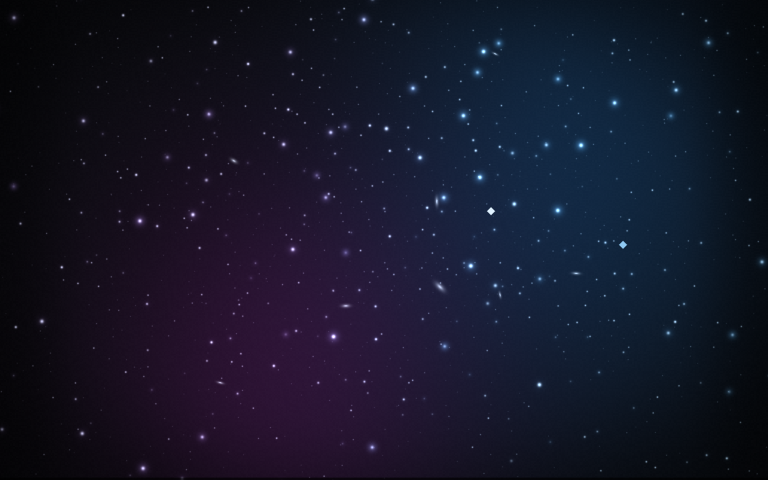
A Shadertoy shader for this background:

```glsl
// Deep-space field: two soft nebula glows (violet and blue) on near-black,
// covered by jittered grid layers of stars, a few diamond-shaped stars
// and small tilted galaxies. Lengths are in canvas heights.

const vec3  SPACE_COLOR  = vec3(0.040, 0.044, 0.060);
const vec3  VIOLET_GLOW  = vec3(0.135, 0.026, 0.135);
const vec3  BLUE_GLOW    = vec3(0.024, 0.115, 0.198);
const vec2  VIOLET_POS   = vec2(0.60, 0.25);
const vec2  VIOLET_SIZE  = vec2(0.40, 0.45);
const vec2  BLUE_POS     = vec2(1.19, 0.65);
const vec2  BLUE_SIZE    = vec2(0.44, 0.54);
const vec3  STAR_COLOR   = vec3(0.88, 0.95, 1.00);
const vec3  HALO_VIOLET  = vec3(0.62, 0.48, 0.85);
const vec3  HALO_BLUE    = vec3(0.35, 0.68, 0.92);
const vec2  CLUSTER_POS  = vec2(0.86, 0.54);
const float GRAIN_SIZE   = 0.0031;
const float GRAIN_AMOUNT = 0.010;
const int   GALAXIES     = 8;
const int   DIAMONDS     = 2;

float hash(vec2 p) {
    return fract(sin(dot(p, vec2(127.1, 311.7))) * 43758.5);
}

vec2 hash2(vec2 p) {
    return vec2(hash(p), hash(p + 41.3));
}

// Elliptical Gaussian falloff.
float glow(vec2 offset, vec2 size) {
    vec2 q = offset / size;
    return exp(-dot(q, q));
}

// Stars gather around the middle and thin out towards the edges.
float starDensity(vec2 p) {
    return 0.32 + 0.68 * glow(p - CLUSTER_POS, vec2(0.55, 0.42));
}

// One layer of scattered stars: x is the core light, y the halo light.
vec2 starLayer(vec2 p, float cell, float chance, float radius, float contrast, float seed) {
    vec2 light = vec2(0.0);
    vec2 base = floor(p / cell);
    for (int j = -1; j <= 1; j++) {
        for (int i = -1; i <= 1; i++) {
            vec2 id = base + vec2(i, j);
            vec2 key = id + seed;
            if (hash(key + 7.7) > chance * starDensity((id + 0.5) * cell)) continue;
            vec2 offset = p - (id + hash2(key)) * cell;
            float power = pow(hash(key + 19.1), contrast);
            float size = radius * (0.8 + 0.4 * power);
            light.x += (0.15 + 1.05 * power) * glow(offset, vec2(size));
            light.y += hash(key + 63.5) * glow(offset, vec2(size * 2.8));
        }
    }
    return light;
}

// Tilted ellipses; later ones are smaller and lie farther out.
float galaxies(vec2 p) {
    float light = 0.0;
    for (int i = 0; i < GALAXIES; i++) {
        float rank = float(i) / float(GALAXIES);
        vec2 key = vec2(float(i) + 3.0, 17.0);
        vec2 spread = vec2(1.7, 1.1) * (0.15 + 0.85 * rank);
        vec2 offset = p - vec2(0.83, 0.45) - (hash2(key) - 0.5) * spread;
        float angle = -0.75 + 1.6 * (hash(key + 5.0) - 0.5) * step(0.1, rank);
        float c = cos(angle), s = sin(angle);
        vec2 q = vec2(c * offset.x + s * offset.y, c * offset.y - s * offset.x);
        float reach = mix(0.0125, 0.0055, sqrt(rank));
        float width = reach * mix(0.30, 0.55, hash(key + 9.0));
        light += 0.55 * glow(q, vec2(reach, width));
        light += 0.45 * glow(q, vec2(reach, width) * 0.45);
    }
    return light;
}

void mainImage(out vec4 fragColor, in vec2 fragCoord) {
    vec2 p = fragCoord / iResolution.y;
    vec2 uv = fragCoord / iResolution.xy;
    float pixel = 1.0 / iResolution.y;

    // Nebula background with darkened borders
    vec3 color = SPACE_COLOR;
    color += VIOLET_GLOW * glow(p - VIOLET_POS, VIOLET_SIZE);
    color += BLUE_GLOW * glow(p - BLUE_POS, BLUE_SIZE);
    vec2 edge = 2.0 * uv - 1.0;
    float vignette = 1.0 - 0.42 * smoothstep(0.55, 1.75, dot(edge, edge));
    vignette *= 1.0 - 0.35 * smoothstep(0.75, 1.0, abs(edge.x));
    color *= vignette;
    color += GRAIN_AMOUNT * (hash(floor(p / GRAIN_SIZE)) - 0.5);

    // Dust, small stars and bright stars with halos
    vec3 haloColor = mix(HALO_VIOLET, HALO_BLUE, smoothstep(0.35, 0.65, uv.x));
    vec2 dust   = starLayer(p, 0.022, 0.50, 0.0017, 3.5, 11.0);
    vec2 small  = starLayer(p, 0.050, 0.50, 0.0023, 1.8, 53.0);
    vec2 bright = starLayer(p, 0.100, 0.55, 0.0033, 0.8, 97.0);
    float core = 0.55 * dust.x + 0.85 * small.x + 0.90 * bright.x;
    float halo = 0.08 * small.y + 0.38 * bright.y;
    vec3 starTint = mix(STAR_COLOR, haloColor, 0.25);
    color += (starTint * core + haloColor * halo) * mix(0.45, 1.0, vignette);

    // Galaxies
    color += STAR_COLOR * 0.75 * galaxies(p) * vignette;

    // Diamond-shaped stars
    for (int i = 0; i < DIAMONDS; i++) {
        float n = float(i);
        vec2 q = abs(p - vec2(1.023 + 0.275 * n, 0.56 - 0.07 * n));
        float shape = 1.0 - smoothstep(-pixel, pixel, q.x + q.y - 0.0085);
        color = mix(color, mix(STAR_COLOR, HALO_BLUE, 0.6 * n), shape);
    }

    // Dark strip along the lower border
    color *= mix(0.35, 1.0, smoothstep(0.004, 0.004 + pixel, p.y));
    fragColor = vec4(clamp(color, 0.0, 1.0), 1.0);
}
```
